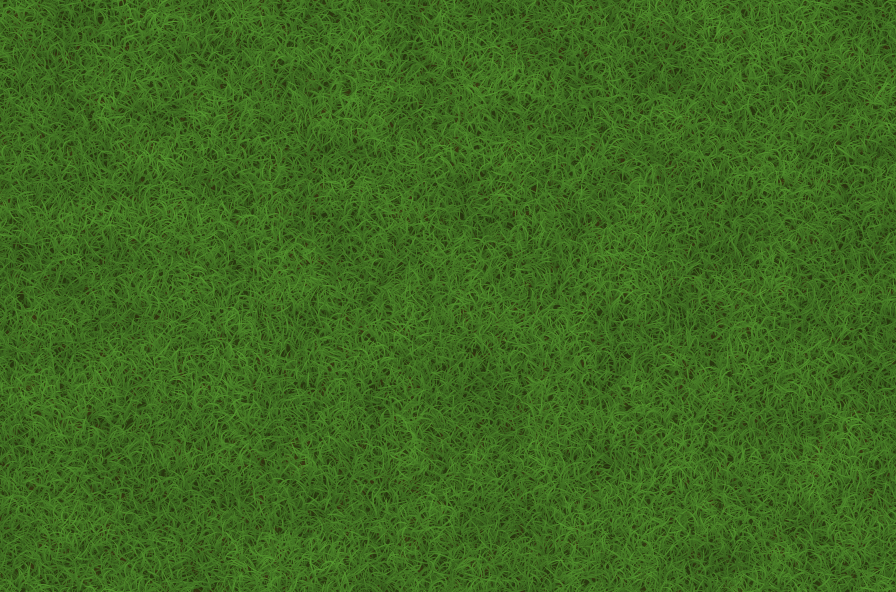
Write a Shadertoy shader that draws this texture.

```glsl
// Dense lawn of fine, curved grass blades over dark soil.
#define ROWS 50.0        // blade cells per canvas height
#define LAYERS 14        // blade layers, deep to top
#define HALF_WIDTH 0.055 // blade half width, in cells
#define MAX_LEAN 1.45    // widest angle from upright, radians
#define MAX_BEND 0.6     // strongest curl, per half length
#define CLUMP_SCALE 0.35 // clump frequency, per cell
#define CLUMP_SHADE 0.16 // brightness change between clumps
#define SOIL vec3(0.16, 0.22, 0.06)
#define STRAW vec3(0.25, 0.19, 0.07)
#define DEEP_GREEN vec3(0.175, 0.29, 0.08)
#define TOP_GREEN vec3(0.325, 0.575, 0.18)

// Integer hash: three values in 0..1 for a cell and a seed
vec3 hash3(vec2 cell, int seed) {
    uvec3 v = uvec3(ivec3(ivec2(cell), seed));
    v = v * 1664525u + 1013904223u;
    v.x += v.y * v.z; v.y += v.z * v.x; v.z += v.x * v.y;
    v ^= v >> 16u;
    v.x += v.y * v.z; v.y += v.z * v.x; v.z += v.x * v.y;
    return vec3(v >> 8u) / 16777216.0;
}

float valueNoise(vec2 p, int seed) {
    vec2 i = floor(p), f = fract(p);
    f = f * f * (3.0 - 2.0 * f);
    float low = mix(hash3(i, seed).x, hash3(i + vec2(1, 0), seed).x, f.x);
    float high = mix(hash3(i + vec2(0, 1), seed).x, hash3(i + vec2(1, 1), seed).x, f.x);
    return mix(low, high, f.y);
}

// Share of a pixel that lies inside a strip, at distance d from its middle
float stripCoverage(float d, float halfWidth, float pixel) {
    float right = clamp(d + 0.5 * pixel, -halfWidth, halfWidth);
    float left = clamp(d - 0.5 * pixel, -halfWidth, halfWidth);
    return (right - left) / pixel;
}

// One curved blade: rgb is its colour, a its coverage
vec4 blade(vec2 p, vec3 shape, float shade, float pixel) {
    float lean = (2.0 * shape.x - 1.0) * MAX_LEAN;
    float halfLength = mix(0.5, 0.85, shape.y);
    float bend = sign(lean) * MAX_BEND * mix(-0.4, 1.0, shape.z);
    vec2 along = vec2(sin(lean), cos(lean));
    float u = dot(p, along);
    float v = dot(p, vec2(along.y, -along.x));

    float s = clamp(u / halfLength, -1.0, 1.0);
    float slope = 2.0 * bend * s;
    float d = (v - bend * halfLength * s * s) / sqrt(1.0 + slope * slope);
    float taper = 1.0 - 0.7 * max(s, 0.0);
    float ends = clamp((halfLength - abs(u)) / pixel + 0.5, 0.0, 1.0);

    vec3 color = mix(DEEP_GREEN, TOP_GREEN, shade) * (1.0 + 0.13 * s);
    return vec4(color, stripCoverage(d, HALF_WIDTH * taper, pixel) * ends);
}

void mainImage(out vec4 fragColor, in vec2 fragCoord) {
    float pixel = ROWS / iResolution.y;
    vec2 p = fragCoord * pixel;

    // Soil with a few dry patches
    float dry = smoothstep(0.6, 0.9, valueNoise(p * 1.5, 101));
    vec3 color = mix(SOIL, STRAW, 0.6 * dry);

    // Blades, painted from the deepest layer up
    for (int layer = 0; layer < LAYERS; layer++) {
        float depth = float(layer) / float(LAYERS - 1);
        vec2 q = p + hash3(vec2(layer, 7), 50).xy;
        vec2 home = floor(q);
        for (int y = -1; y <= 1; y++)
        for (int x = -1; x <= 1; x++) {
            vec2 cell = home + vec2(x, y);
            vec3 place = hash3(cell, 2 * layer);
            vec3 shape = hash3(cell, 2 * layer + 1);
            float shade = mix(depth, place.z, 0.4);
            vec4 b = blade(q - cell - place.xy, shape, shade, pixel);
            color = mix(color, b.rgb, b.a);
        }
    }

    // Soft light and dark clumps
    float clump = valueNoise(p * CLUMP_SCALE, 102) - 0.5;
    color *= 1.0 + CLUMP_SHADE * clump;
    fragColor = vec4(color, 1.0);
}
```
